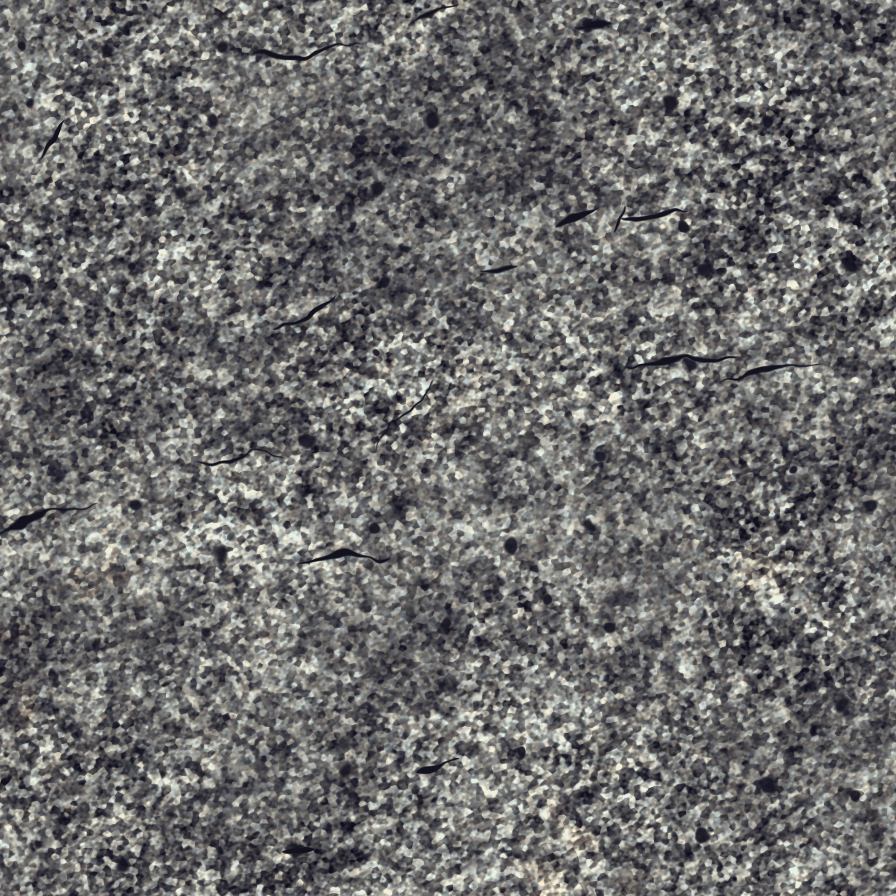
This texture is drawn by a WebGL 1 fragment shader. Its source:

```glsl
precision highp float;
// Rough grey granite: fine light and dark mineral grains with short cracks and pits.
// Layered noise gives a tone of roughly normal spread, which a ramp turns into
// stone colours; cracks and pits then pull the tone down into shadow.
uniform vec2 u_resolution;

#define GRAIN_SCALE 178.0
#define GRAIN_STRETCH 1.15
#define GRAIN_ANGLE 0.45
#define GRAIN_WEIGHT 0.74
#define DUST_WEIGHT 0.38
#define CLUMP_WEIGHT 0.40
#define MOTTLE_WEIGHT 0.25
#define CRACK_COUNT 17
#define CRACK_SLOPE 0.32
#define PIT_SCALE 11.0
#define PIT_CHANCE 0.4
#define SHADOW_TONE -2.7

float hash(vec2 p) {
  vec3 q = fract(p.xyx * vec3(0.1031, 0.1030, 0.0973));
  q += dot(q, q.yzx + 33.33);
  return fract((q.x + q.y) * q.z);
}

vec2 hash2(vec2 p) {
  return vec2(hash(p + 17.3), hash(p + 91.7));
}

mat2 rotation(float a) {
  return mat2(cos(a), -sin(a), sin(a), cos(a));
}

// Value noise, centred on zero with about unit deviation.
float noise(vec2 p) {
  vec2 i = floor(p), f = fract(p);
  f = f * f * (3.0 - 2.0 * f);
  float low = mix(hash(i), hash(i + vec2(1.0, 0.0)), f.x);
  float high = mix(hash(i + vec2(0.0, 1.0)), hash(i + 1.0), f.x);
  return (mix(low, high, f.y) - 0.5) / 0.215;
}

// Soft-edged Voronoi grains: x is tone, y is hue, both centred on zero.
vec2 grains(vec2 p) {
  vec2 cell = floor(p), sum = vec2(0.0);
  float total = 1e-5;
  for (int y = -1; y <= 1; y++) {
    for (int x = -1; x <= 1; x++) {
      vec2 c = cell + vec2(float(x), float(y));
      vec2 d = c + hash2(c) - p;
      float w = exp(-9.0 * dot(d, d));
      sum += w * vec2(hash(c + 5.1), hash(c + 43.9));
      total += w;
    }
  }
  return (sum / total - 0.5) / 0.24;
}

// Tapered, ragged cracks: x is the dark gap, y the lit lip below it.
vec2 cracks(vec2 p) {
  vec2 bent = p + 0.0045 * vec2(noise(p * 21.0), noise(p * 21.0 + 50.0));
  bent += 0.0011 * vec2(noise(p * 85.0), noise(p * 85.0 + 30.0));
  float ragged = 0.75 + 0.3 * noise(p * 34.0 + 9.0);
  vec2 result = vec2(0.0);
  for (int i = 0; i < CRACK_COUNT; i++) {
    vec2 id = vec2(float(i) * 3.7 + 2.0, 8.3);
    float size = hash(id + 1.0);
    float steep = step(0.78, hash(id + 4.0));
    float angle = CRACK_SLOPE + (hash(id + 2.0) - 0.5) * 0.8 + steep * 0.95;
    float reach = mix(0.02, 0.085, size * size);
    float width = mix(0.0022, 0.006, hash(id + 3.0)) * (1.0 - 0.5 * steep);
    vec2 q = rotation(angle) * (bent - hash2(id));
    float taper = max(1.0 - q.x * q.x / (reach * reach), 0.0);
    float halfWidth = width * taper * max(ragged, 0.15);
    float gap = 1.0 - smoothstep(-0.001, 0.0014, abs(q.y) - halfWidth);
    float below = (q.y + halfWidth + 0.004) / 0.004;
    result = max(result, taper * vec2(0.0, exp(-below * below)));
    result.x = max(result.x, gap * smoothstep(0.0, 0.2, taper));
  }
  return result;
}

// Small round hollows scattered one to a cell.
float pits(vec2 p) {
  vec2 g = p * PIT_SCALE, cell = floor(g);
  vec2 d = fract(g) - mix(vec2(0.2), vec2(0.8), hash2(cell + 7.0));
  float radius = mix(0.04, 0.11, hash(cell + 3.0));
  float edge = length(d) + 0.018 * noise(p * 110.0);
  float hollow = 1.0 - smoothstep(radius * 0.5, radius * 1.25, edge);
  return hollow * step(hash(cell + 11.0), PIT_CHANCE);
}

float ramp(float a, float b, float x) {
  return clamp((x - a) / (b - a), 0.0, 1.0);
}

vec3 stoneColour(float tone) {
  vec3 c = mix(vec3(0.06, 0.06, 0.11), vec3(0.15, 0.14, 0.19), ramp(-2.8, -1.96, tone));
  c = mix(c, vec3(0.25, 0.25, 0.27), ramp(-1.96, -1.10, tone));
  c = mix(c, vec3(0.36, 0.35, 0.36), ramp(-1.10, -0.39, tone));
  c = mix(c, vec3(0.46, 0.46, 0.45), ramp(-0.39, 0.27, tone));
  c = mix(c, vec3(0.59, 0.59, 0.57), ramp(0.27, 0.94, tone));
  c = mix(c, vec3(0.76, 0.77, 0.73), ramp(0.94, 1.70, tone));
  return mix(c, vec3(0.93, 0.94, 0.88), ramp(1.70, 2.6, tone));
}

void main() {
  vec2 p = gl_FragCoord.xy / min(u_resolution.x, u_resolution.y);
  vec2 q = rotation(GRAIN_ANGLE) * p * vec2(1.0) / vec2(GRAIN_STRETCH, 1.0) + 2.0;

  // Mineral grain, stronger in some areas than in others.
  vec2 grain = grains(q * GRAIN_SCALE);
  float fine = GRAIN_WEIGHT * grain.x + DUST_WEIGHT * noise(q * 325.0);
  fine += CLUMP_WEIGHT * noise(q * 88.0);
  float tone = fine * (1.03 + 0.11 * noise(p * 7.0 + 20.0));
  tone += MOTTLE_WEIGHT * noise(q * 30.0) + 0.17 * noise(q * 9.0);

  // Pale worn patches, some of them pinkish.
  float patchField = noise(p * 8.0 + 61.0) + 0.35 * noise(p * 31.0);
  float worn = smoothstep(1.2, 2.0, patchField);
  tone += 0.45 * worn - 0.03;

  vec2 crack = cracks(p);
  tone += 0.45 * crack.y;
  tone = mix(tone, SHADOW_TONE, max(crack.x, 0.85 * pits(p)));

  float warmth = 0.018 * grain.y + 0.05 * worn * smoothstep(-0.6, 0.6, noise(p * 5.0 + 4.0));
  vec3 colour = stoneColour(tone) * (1.0 + warmth * vec3(1.0, -0.1, -1.0));
  gl_FragColor = vec4(colour, 1.0);
}
```
